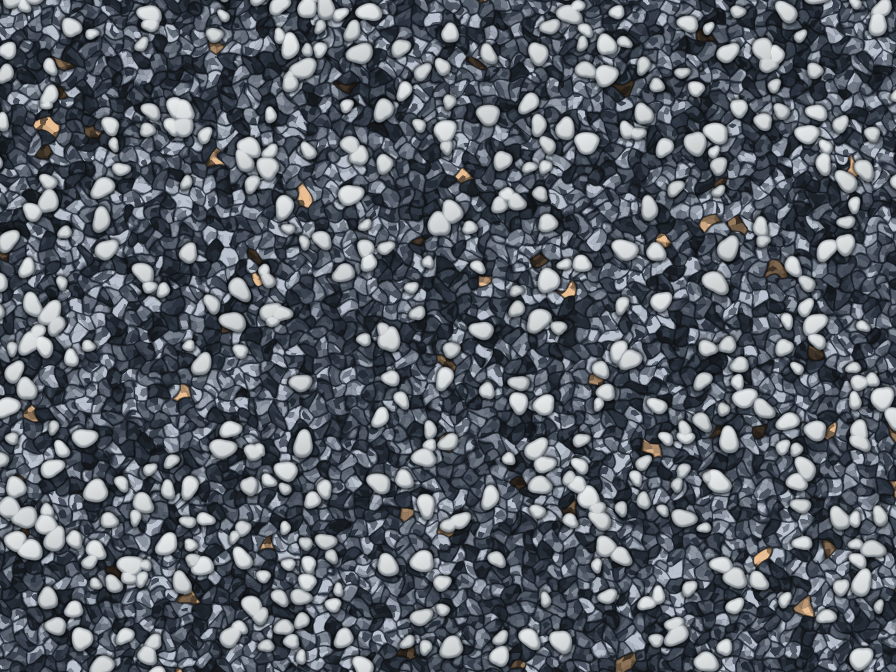
Reproduce this texture procedurally as a WebGL 2 fragment shader.

```glsl
#version 300 es
precision highp float;

uniform vec2 u_resolution;
out vec4 fragColor;

// Sizes are counts per canvas height
const float GRAIN_COUNT = 49.0;
const float FACETS_PER_GRAIN = 2.1;
const float PEBBLE_COUNT = 34.0;
const float PEBBLE_SHARE = 0.27;
const float PEBBLE_CLUMPING = 0.13;
const vec2 PEBBLE_RADIUS = vec2(0.30, 0.61);
const vec2 GRAIN_TONE = vec2(0.10, 0.66);
const vec2 FACET_GAIN = vec2(0.40, 1.62);
const float GAP_WIDTH = 0.24;
const float BROWN_SHARE = 0.018;
const vec3 COOL_SHIFT = vec3(-0.036, 0.0, 0.046);
const vec3 BROWN_TINT = vec3(1.20, 0.98, 0.76);
const vec3 PEBBLE_RIM = vec3(0.53, 0.56, 0.59);
const vec3 PEBBLE_CORE = vec3(0.84, 0.855, 0.86);
const vec2 LIGHT_DIR = vec2(-0.35, 0.94);
const float TAU = 6.2831853;

vec4 hash4(vec2 p) {
    vec4 q = fract(p.xyxy * vec4(0.1031, 0.1030, 0.0973, 0.1099));
    q += dot(q, q.wzxy + 33.33);
    return fract((q.xxyz + q.yzzw) * q.zywx);
}

mat2 rotation(float angle) {
    float c = cos(angle), s = sin(angle);
    return mat2(c, s, -s, c);
}

// Slow layered sines, roughly -1 to 1
float drift(vec2 p) {
    return 0.5 * sin(p.x + 1.7 * sin(p.y * 0.8)) + 0.5 * sin(p.y * 1.3 + 1.4 * sin(p.x * 0.7 + 2.0));
}

// Cellular noise with stretched cells: xy = cell id, z = gap to the neighbour
vec3 stretchedCells(vec2 p) {
    vec2 base = floor(p), id = base;
    float nearest = 9.0, second = 9.0;
    for (int j = -1; j <= 1; j++)
    for (int i = -1; i <= 1; i++) {
        vec2 cell = base + vec2(i, j);
        vec4 rnd = hash4(cell);
        vec2 delta = rotation(rnd.z * TAU) * (p - cell - mix(vec2(0.08), vec2(0.92), rnd.xy));
        float d = length(delta * vec2(1.25, 0.85)) + 0.22 * (rnd.w - 0.5);
        if (d < nearest) {
            second = nearest;
            nearest = d;
            id = cell;
        } else {
            second = min(second, d);
        }
    }
    return vec3(id, second - nearest);
}

// Rounded scattered pebbles: x = depth inside the rim, y = lighting, z = random
vec3 pebbles(vec2 p) {
    vec2 base = floor(p);
    vec3 best = vec3(-1.0, 0.0, 0.0);
    for (int j = -1; j <= 1; j++)
    for (int i = -1; i <= 1; i++) {
        vec2 cell = base + vec2(i, j) + 211.0;
        vec4 rnd = hash4(cell);
        float share = PEBBLE_SHARE + PEBBLE_CLUMPING * drift(cell * 0.9);
        if (rnd.w > share) continue;
        vec4 form = hash4(cell + 83.0);
        vec2 offset = p + 211.0 - cell - mix(vec2(0.12), vec2(0.88), rnd.xy);
        vec2 delta = rotation(form.x * TAU) * offset * vec2(1.14, 0.88);
        float a = atan(delta.y, delta.x);
        float wobble = 1.0 + 0.09 * sin(2.0 * a + form.y * TAU) + 0.08 * sin(3.0 * a + form.z * TAU);
        float radius = mix(PEBBLE_RADIUS.x, PEBBLE_RADIUS.y, rnd.z);
        float depth = radius * wobble - length(delta);
        if (depth > best.x) best = vec3(depth, dot(offset, LIGHT_DIR) / radius, form.w);
    }
    return best;
}

vec3 darkGrains(vec2 uv) {
    vec2 p = uv * GRAIN_COUNT;
    p += 0.14 * vec2(sin(p.y * 2.7 + sin(p.x)), sin(p.x * 3.1 + sin(p.y)));
    vec3 grain = stretchedCells(p + 17.0);
    vec4 rnd = hash4(grain.xy + 41.0);

    // Facets are shifted per grain so that they break at its border
    vec3 facet = stretchedCells(p * FACETS_PER_GRAIN + rnd.xy * 37.0 + 90.0);
    float glint = hash4(facet.xy + 7.0).x;
    float tone = mix(GRAIN_TONE.x, GRAIN_TONE.y, pow(rnd.z, 1.35));
    tone *= mix(FACET_GAIN.x, FACET_GAIN.y, glint);
    tone *= mix(0.85, 1.0, smoothstep(0.0, 0.15, facet.z));

    // Deep gaps between grains
    float body = smoothstep(0.0, GAP_WIDTH, grain.z);
    tone = 0.05 + tone * mix(0.25, 1.0, body) * (1.0 + 0.10 * drift(uv * 9.0));
    tone = min(tone, 0.76);
    vec3 cool = tone + COOL_SHIFT * smoothstep(0.0, 0.22, tone);
    return rnd.w < BROWN_SHARE ? tone * BROWN_TINT : cool;
}

vec3 surface(vec2 uv) {
    vec3 pebble = pebbles(uv * PEBBLE_COUNT);
    vec3 color = darkGrains(uv);

    // Contact shadow, then the pebble dome
    color *= mix(0.42, 1.0, smoothstep(0.0, 0.20, -pebble.x));
    float dome = smoothstep(0.0, 0.20, pebble.x + 0.05 * pebble.y);
    vec3 white = mix(PEBBLE_RIM, PEBBLE_CORE, dome);
    white += 0.045 * pebble.y + 0.07 * (pebble.z - 0.5);
    return mix(color, white, smoothstep(-0.035, 0.035, pebble.x));
}

void main() {
    // Four samples per pixel smooth the facet edges
    vec3 sum = vec3(0.0);
    for (int k = 0; k < 4; k++) {
        vec2 shift = vec2(k % 2, k / 2) * 0.5 - 0.25;
        sum += surface((gl_FragCoord.xy + shift) / u_resolution.y);
    }
    fragColor = vec4(clamp(sum * 0.25, 0.0, 1.0), 1.0);
}
```
